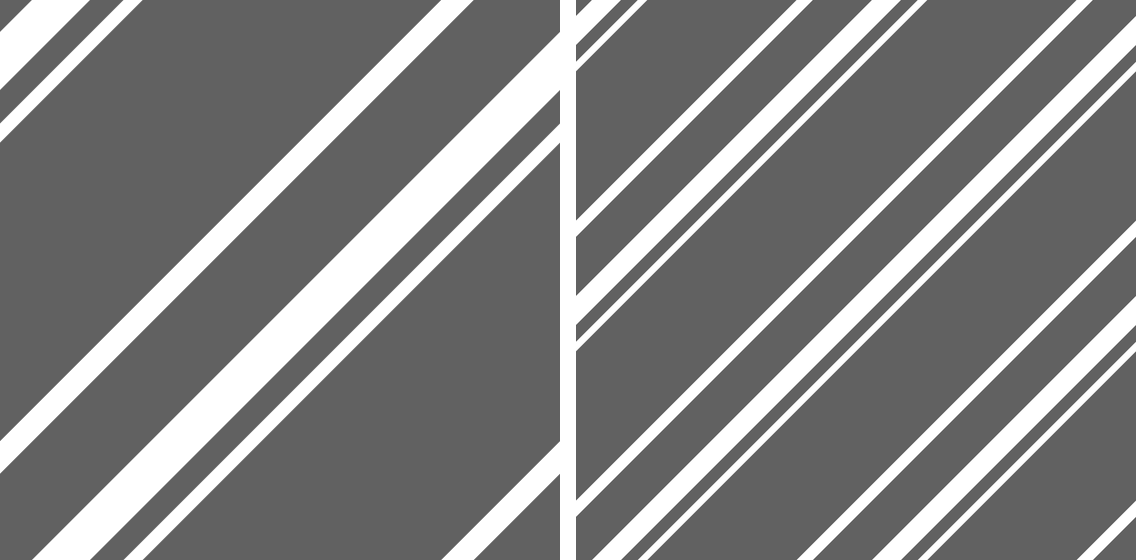
Left: one tile. Right: repeated 2 by 2.
Give the GLSL for this pattern, as a Shadertoy shader.

```glsl
// Diagonal white stripes of three widths on plain grey, rising to the right.
// One period of x - y spans the canvas, so the stripes wrap on all four edges;
// each stripe is a wrapped distance to its centre line with a smoothed edge.

#define REPEATS       1.0
#define GROUND_COLOR  vec3(0.38)
#define STRIPE_COLOR  vec3(1.0)
// Each stripe: centre and full width, as fractions of the period
#define WIDE_STRIPE   vec2(0.1088, 0.1038)
#define THIN_STRIPE   vec2(0.2376, 0.0341)
#define MEDIUM_STRIPE vec2(0.8169, 0.0579)

// Coverage of one stripe at a phase, wrapping from 1 back to 0
float stripeCoverage(float phase, vec2 stripe, float pixelSpan) {
    float fromCentre = abs(fract(phase - stripe.x + 0.5) - 0.5);
    float edgeDistance = fromCentre - 0.5 * stripe.y;
    return clamp(0.5 - edgeDistance / pixelSpan, 0.0, 1.0);
}

void mainImage(out vec4 fragColor, in vec2 fragCoord) {
    vec2 uv = fragCoord / iResolution.xy;
    float phase = REPEATS * (uv.x - uv.y);

    // Phase change over one pixel, measured across the stripes
    float pixelSpan = REPEATS * length(1.0 / iResolution.xy);

    float coverage = stripeCoverage(phase, WIDE_STRIPE, pixelSpan);
    coverage = max(coverage, stripeCoverage(phase, THIN_STRIPE, pixelSpan));
    coverage = max(coverage, stripeCoverage(phase, MEDIUM_STRIPE, pixelSpan));

    fragColor = vec4(mix(GROUND_COLOR, STRIPE_COLOR, coverage), 1.0);
}
```
